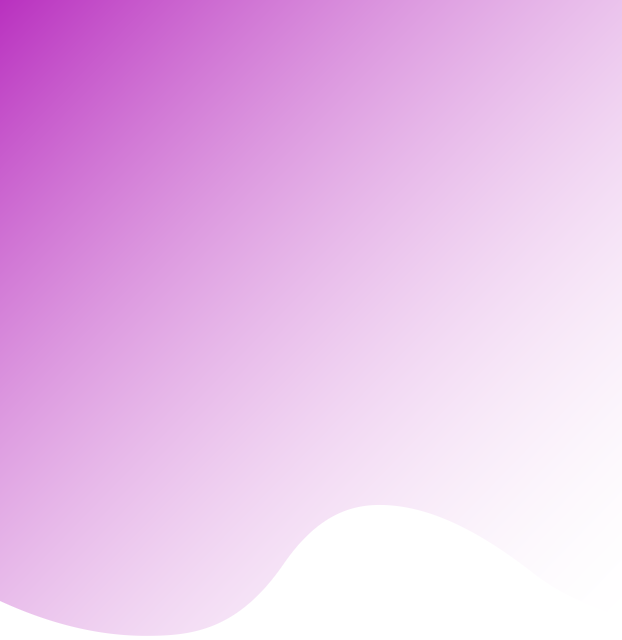
Give the GLSL for this background, as a WebGL 2 fragment shader.

```glsl
#version 300 es
precision highp float;
// Diagonal orchid gradient fading to white above a flowing white wave.

#define ORCHID vec3(0.725, 0.19, 0.75)
#define PAPER vec3(1.0)
#define FADE_POWER 1.78
#define KNOT_COUNT 6

uniform vec2 u_resolution;
out vec4 fragColor;

// Wave knots: x, height, slope
const vec3 KNOTS[KNOT_COUNT] = vec3[KNOT_COUNT](
    vec3(0.0, 0.061, -0.447),
    vec3(0.2346, 0.0065, 0.0),
    vec3(0.4558, 0.1185, 1.41),
    vec3(0.610, 0.211, 0.0),
    vec3(0.858, 0.104, -0.757),
    vec3(1.0, 0.034, -0.39));

// Cubic Hermite curve between two knots
float hermite(vec3 a, vec3 b, float x) {
    float span = b.x - a.x;
    float t = clamp((x - a.x) / span, 0.0, 1.0);
    float s = 1.0 - t;
    return s * s * ((1.0 + 2.0 * t) * a.y + t * span * a.z)
         + t * t * ((1.0 + 2.0 * s) * b.y - s * span * b.z);
}

float waveHeight(float x) {
    float height = KNOTS[0].y;
    for (int i = 0; i < KNOT_COUNT - 1; i++) {
        if (x >= KNOTS[i].x) height = hermite(KNOTS[i], KNOTS[i + 1], x);
    }
    return height;
}

void main() {
    vec2 uv = gl_FragCoord.xy / u_resolution;

    // Gradient from the upper left to the lower right corner
    float along = 0.5 * (uv.x + 1.0 - uv.y);
    vec3 color = mix(PAPER, ORCHID, pow(max(1.0 - along, 0.0), FADE_POWER));

    // White wave with a one-pixel smooth edge
    float above = uv.y - waveHeight(uv.x);
    float pixel = length(vec2(dFdx(above), dFdy(above)));
    color = mix(PAPER, color, clamp(above / pixel + 0.5, 0.0, 1.0));

    fragColor = vec4(color, 1.0);
}
```
